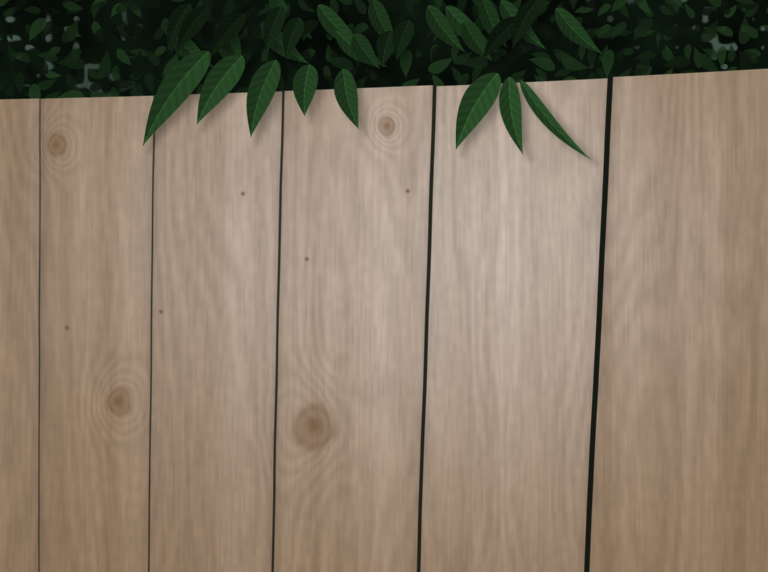
Give the GLSL for this texture, as a WebGL 2 fragment shader.

```glsl
#version 300 es
precision highp float;
// Draws a fence of six upright wooden boards under dark, overhanging foliage.
uniform vec2 u_resolution;
out vec4 fragColor;

const vec3 BROWN = vec3(0.53, 0.43, 0.33);
const vec3 PALE = vec3(0.73, 0.67, 0.62);
const vec3 KNOT = vec3(0.36, 0.25, 0.15);
const vec3 GAP = vec3(0.07, 0.08, 0.06);
const vec3 SHADE = vec3(0.035, 0.065, 0.04);
const vec3 LEAF = vec3(0.14, 0.25, 0.13);
const vec3 SKY = vec3(0.42, 0.50, 0.46);
const float SEAMS[5] = float[5](0.070, 0.270, 0.495, 0.760, 1.066);

float hash(vec2 p) {
  return fract(sin(dot(p, vec2(127.1, 311.7))) * 43758.5453);
}

float noise(vec2 p) {
  vec2 i = floor(p), f = fract(p);
  f = f * f * (3.0 - 2.0 * f);
  return mix(mix(hash(i), hash(i + vec2(1, 0)), f.x),
             mix(hash(i + vec2(0, 1)), hash(i + vec2(1, 1)), f.x), f.y);
}

float cover(float d, float soft) {
  return 1.0 - smoothstep(-soft, soft, d);
}

// Pointed leaf: x = signed distance, y = place along the rib, z = side offset.
vec3 leafShape(vec2 p, vec2 base, vec2 tip, float width) {
  vec2 axis = tip - base, q = p - base;
  float len = length(axis);
  vec2 dir = axis / len;
  float h = clamp(dot(q, dir) / len, 0.0, 1.0);
  float side = dot(q, vec2(-dir.y, dir.x)) + 0.22 * len * h * (1.0 - h);
  float over = dot(q, dir) - h * len;
  float profile = width * 2.9 * pow(h, 0.6) * pow(1.0 - h, 1.15);
  return vec3(length(vec2(side, over)) - profile, h, side / width);
}

void paintLeaf(inout vec3 col, vec2 p, vec2 base, vec2 tip, float width, vec3 tint, float px) {
  vec3 shadow = leafShape(p - vec2(0.012, -0.008), base, tip, width);
  col *= 1.0 - 0.28 * cover(shadow.x, 0.014);
  vec3 leaf = leafShape(p, base, tip, width);
  float rib = cover(abs(leaf.z) - 0.04, 0.07);
  float veins = 0.5 + 0.5 * sin(55.0 * leaf.y - 9.0 * abs(leaf.z));
  float light = 0.8 + 0.25 * step(0.0, leaf.z) + 0.12 * veins + 0.35 * rib;
  col = mix(col, tint * light, cover(leaf.x, px));
}

// Dim undergrowth: layered grids of small leaves with specks of sky.
vec3 foliage(vec2 p, float px) {
  vec3 col = SHADE * (0.5 + noise(p * 14.0));
  float edge = smoothstep(0.15, 0.7, abs(p.x - 0.65));
  col = mix(col, SKY, 0.65 * edge * smoothstep(0.74, 0.88, noise(p * 60.0) * 0.7 + noise(p * 17.0) * 0.4));
  for (int k = 0; k < 3; k++) {
    float scale = 27.0 - 5.0 * float(k);
    vec2 g = p * scale + 3.7 * float(k), id = floor(g);
    float turn = 6.28 * hash(id + float(k));
    vec2 reach = 0.42 * vec2(cos(turn), sin(turn));
    vec3 leaf = leafShape(fract(g) - 0.5, -reach, reach, 0.19);
    vec3 tint = LEAF * (0.2 + 0.75 * hash(id + 9.3));
    col = mix(col, tint, 0.8 * cover(leaf.x, px * scale));
  }
  return col;
}

// Bends the rings around a knot and adds its stain.
void addKnot(vec2 p, vec2 center, float radius, inout float rings, inout float stain) {
  vec2 q = (p - center) / radius;
  float d = length(q * vec2(1.0, 0.85)) + 0.25 * noise(p * 50.0);
  rings += 0.75 * exp(-0.16 * d * d);
  stain += 0.55 * exp(-1.3 * d * d) + 0.22 * exp(-18.0 * (d - 1.15) * (d - 1.15));
}

vec3 wood(vec2 p, float board) {
  float seed = hash(vec2(board, 4.2));
  vec2 w = p + vec2(seed * 17.0, seed * 9.0);
  float rings = 1.3 * noise(w * vec2(9.0, 1.3)) + 0.25 * noise(w * vec2(22.0, 4.0)) + 3.0 * p.x;
  float stain = 0.0;
  addKnot(p, vec2(0.549, 0.254), 0.030, rings, stain);
  addKnot(p, vec2(0.099, 0.746), 0.015, rings, stain);
  addKnot(p, vec2(0.209, 0.298), 0.018, rings, stain);
  addKnot(p, vec2(0.676, 0.780), 0.012, rings, stain);
  // Small pin knots, scattered over the narrower boards.
  for (int k = 0; k < 5; k++) {
    vec2 pin = vec2(0.1 + 0.14 * float(k) + 0.07 * hash(vec2(k, 1)), 0.38 + 0.3 * hash(vec2(k, 2)));
    stain += 0.65 * cover(length(p - pin) - 0.003, 0.003);
  }
  float grain = sin(rings * 42.0);
  float streak = noise(w * vec2(42.0, 0.9)) - 0.5;
  float fibre = noise(w * vec2(260.0, 22.0)) - 0.5;
  float rough = noise(w * vec2(120.0, 65.0)) - 0.5;
  vec2 glow = (p - vec2(0.76, 0.60)) / vec2(0.66, 0.47);
  float light = 0.08 + 0.85 * exp(-dot(glow, glow));
  light += 0.16 * streak + 0.16 * (seed - 0.5) + 0.13 * (noise(w * vec2(8.0, 2.0)) - 0.5);
  vec3 col = mix(BROWN, PALE, light);
  col *= 1.0 + 0.025 * grain + 0.07 * fibre + 0.045 * rough + 0.06 * streak;
  return mix(col, KNOT, clamp(stain, 0.0, 0.85));
}

void main() {
  float px = 1.0 / u_resolution.y;
  vec2 p = gl_FragCoord.xy * px;

  // Boards lean slightly, and the gaps widen to the right.
  float across = p.x / (0.962 + 0.045 * p.y), board = 0.0, gap = 0.0, edge = 0.0;
  for (int i = 0; i < 5; i++) {
    float d = abs(across - SEAMS[i] + 0.0015 * (noise(vec2(p.y * 9.0, i)) - 0.5));
    board += step(SEAMS[i], across);
    float halfWidth = 0.0011 + 0.00022 * float(i * i);
    gap = max(gap, cover(d - halfWidth, px) * (0.6 + 0.09 * float(i)));
    edge = max(edge, exp(-d * 110.0));
  }
  vec3 fence = mix(wood(p, board) * (1.0 - 0.16 * edge), GAP, gap);
  float top = 0.826 + 0.022 * p.x + 0.0135 * p.x * p.x + 0.003 * (hash(vec2(board, 8.0)) - 0.5);
  vec3 col = mix(foliage(p, px), fence, cover(p.y - top, px));

  // Overhanging leaves, then the two hanging sprays.
  for (int i = 0; i < 22; i++) {
    vec2 r = vec2(hash(vec2(i, 3)), hash(vec2(i, 5)));
    vec2 base = vec2(0.3 + 0.032 * float(i), 0.94 + 0.07 * r.x);
    vec2 tip = base + vec2(0.16 * (r.y - 0.4), -0.06 - 0.03 * r.x);
    paintLeaf(col, p, base, tip, 0.018, LEAF * (0.4 + 0.5 * r.y), px);
  }
  for (int i = 0; i < 5; i++) {
    float t = float(i) / 4.0;
    vec2 base = vec2(0.365 + 0.235 * t, 0.91 - 0.03 * t);
    vec2 tip = vec2(0.25 + 0.377 * t, 0.76 - 0.015 * cos(3.14 * float(i)) + 0.03 * t);
    paintLeaf(col, p, base, tip, 0.029 - 0.008 * t, LEAF * (0.85 + 0.35 * hash(vec2(i, 7))), px);
  }
  for (int i = 0; i < 3; i++) {
    float t = float(i) / 2.0;
    vec2 base = vec2(0.87 + 0.04 * t, 0.872 - 0.012 * t);
    paintLeaf(col, p, base, vec2(0.797 + 0.235 * t, 0.738 - 0.016 * t), 0.028 - 0.016 * t, LEAF * 1.05, px);
  }
  fragColor = vec4(col, 1.0);
}
```
